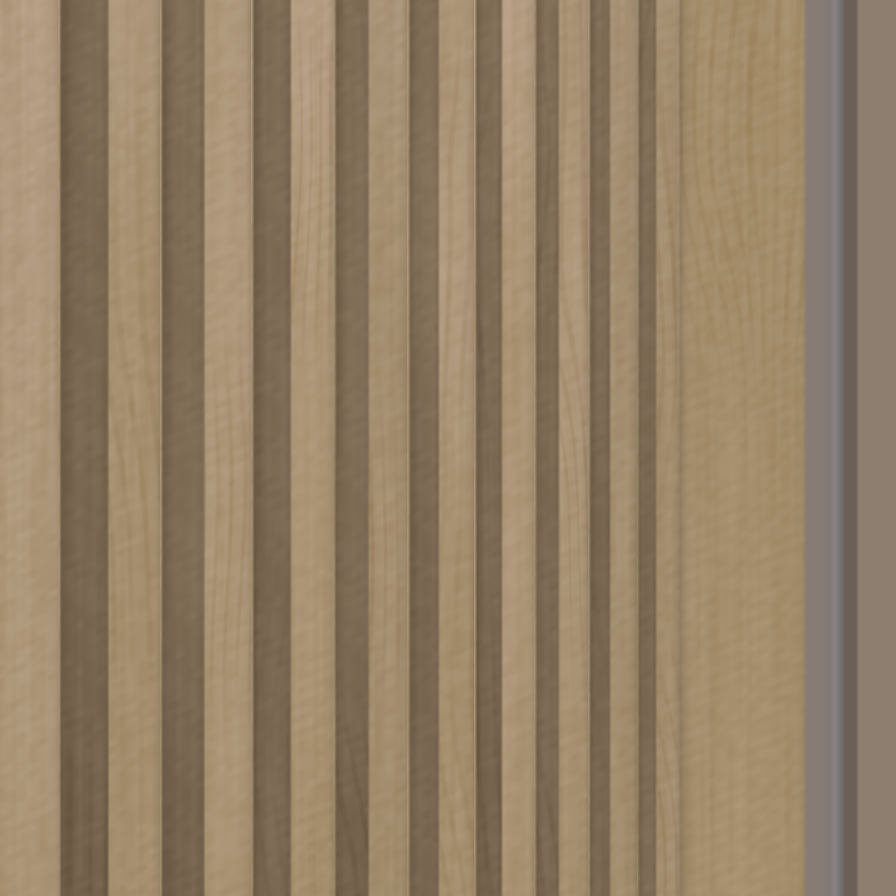
Write a WebGL 2 fragment shader that draws this texture.

```glsl
#version 300 es
precision highp float;

uniform vec2 u_resolution;
out vec4 outColor;

// Layout, in canvas widths
const float FIRST_EDGE = 0.0651;   // right edge of the nearest slat
const float FIRST_PITCH = 0.1133;  // distance to the next right edge
const float SHRINK = 0.9;          // each pitch relative to the one before
const float SLAT_PAIRS = 9.0;
const float GAP_NEAR = 0.48;       // share of the pitch taken by the groove
const float GAP_FAR = 0.43;
const float PANEL_END = 0.899;
const float FRAME_GROOVE = 0.941;
const float FRAME_FACE = 0.957;
const float SOFTNESS = 0.0022;

// Colours
const vec3 SLAT_PALE = vec3(0.695, 0.605, 0.500);
const vec3 SLAT_TAN = vec3(0.635, 0.550, 0.415);
const vec3 GROOVE_LIGHT = vec3(0.520, 0.445, 0.355);
const vec3 GROOVE_DARK = vec3(0.445, 0.375, 0.290);
const vec3 PANEL_WOOD = vec3(0.655, 0.565, 0.430);
const vec3 FRAME_GREY = vec3(0.530, 0.485, 0.460);
const vec3 FRAME_COOL = vec3(0.455, 0.440, 0.445);
const vec3 FRAME_SHADE = vec3(0.420, 0.375, 0.335);
const vec3 FRAME_WARM = vec3(0.555, 0.495, 0.440);
const vec3 GRAIN_TINT = vec3(0.85, 1.0, 1.25);

// Wood
const float STREAKS = 0.050;
const float FLECKS = 0.034;
const float RINGS = 0.030;

float hash(vec2 p) {
    return fract(sin(dot(p, vec2(127.1, 311.7))) * 43758.5453);
}

float noise(vec2 p) {
    vec2 i = floor(p), f = fract(p);
    f = f * f * (3.0 - 2.0 * f);
    return mix(mix(hash(i), hash(i + vec2(1, 0)), f.x),
               mix(hash(i + vec2(0, 1)), hash(i + vec2(1, 1)), f.x), f.y);
}

// Right edge of slat k; fractional k falls inside a pitch
float slatEdge(float k) {
    return FIRST_EDGE + FIRST_PITCH * (1.0 - pow(SHRINK, k)) / (1.0 - SHRINK);
}

// Inverse of slatEdge
float slatIndex(float x) {
    return log(1.0 - (x - FIRST_EDGE) * (1.0 - SHRINK) / FIRST_PITCH) / log(SHRINK);
}

float edgeStep(float edge, float x) {
    float w = max(SOFTNESS, 0.7 / u_resolution.x);
    return smoothstep(edge - w, edge + w, x);
}

// Signed brightness of the grain, different for each board
float woodGrain(vec2 p, float board) {
    vec2 q = p + vec2(board * 3.7, board * 1.9);
    float streak = 0.6 * noise(q * vec2(190.0, 5.0)) + 0.4 * noise(q * vec2(60.0, 2.5)) - 0.5;
    float fleck = noise(vec2(q.x * 85.0, q.y * 130.0 - q.x * 50.0)) - 0.5;
    // Wavy growth rings show on some stretches only
    float bend = noise(q * vec2(10.0, 3.5));
    float ring = sin(q.x * 330.0 + bend * 22.0 + q.y * 9.0);
    float ringArea = smoothstep(0.45, 0.8, noise(vec2(board * 5.3, p.y * 2.6)));
    return STREAKS * streak + FLECKS * fleck - RINGS * ringArea * smoothstep(0.2, 1.0, ring);
}

vec3 slatColor(vec2 p, float board, float toRightEdge) {
    float age = 0.75 - 0.55 * p.y + 0.7 * (noise(vec2(board * 4.1, p.y * 3.0)) - 0.5);
    vec3 c = mix(SLAT_PALE, SLAT_TAN, clamp(age, 0.0, 1.0));
    c *= 0.975 + 0.05 * hash(vec2(board, 8.0));
    c += woodGrain(p, board) * GRAIN_TINT;
    return c * (1.0 - 0.10 * exp(-toRightEdge / 0.004));
}

vec3 grooveColor(vec2 p, float board, float across) {
    float light = smoothstep(0.0, 0.45, across) * (0.50 + 0.35 * p.y);
    light += 0.5 * (noise(vec2(board * 6.3, p.y * 2.5)) - 0.5);
    vec3 c = mix(GROOVE_DARK, GROOVE_LIGHT, clamp(light, 0.0, 1.0));
    c += 0.75 * woodGrain(p, board + 31.0);
    return c * (1.0 - 0.10 * exp(-across * 9.0)) * (1.0 - 0.06 * smoothstep(0.8, 1.0, across));
}

vec3 frameColor(float x) {
    float t = clamp((x - PANEL_END) / (FRAME_GROOVE - PANEL_END), 0.0, 1.0);
    vec3 c = mix(FRAME_GREY, FRAME_COOL, smoothstep(0.35, 1.0, t));
    c += 0.06 * exp(-pow((t - 0.78) / 0.09, 2.0));
    c = mix(c, FRAME_SHADE, edgeStep(FRAME_GROOVE, x));
    return mix(c, FRAME_WARM, edgeStep(FRAME_FACE, x));
}

void main() {
    vec2 p = gl_FragCoord.xy / u_resolution;

    // Slats and grooves, narrowing to the right
    float k = clamp(floor(slatIndex(p.x)), -1.0, SLAT_PAIRS - 1.0);
    float left = slatEdge(k);
    float split = slatEdge(k + mix(GAP_NEAR, GAP_FAR, max(k, 0.0) / SLAT_PAIRS));
    float right = slatEdge(k + 1.0);
    float groove = edgeStep(left + SOFTNESS, p.x) * (1.0 - edgeStep(split, p.x)) * step(0.0, k);
    vec3 color = slatColor(p, k + 1.0, max(right - p.x, 0.0));
    float across = clamp((p.x - left) / (split - left), 0.0, 1.0);
    color = mix(color, grooveColor(p, k, across), groove);

    // Wide flat board with a seam at its left side
    float panelStart = slatEdge(SLAT_PAIRS);
    vec3 panel = PANEL_WOOD + 0.9 * woodGrain(p, 17.0) * GRAIN_TINT;
    panel += 0.03 * (noise(vec2(p.x * 28.0, p.y * 2.0)) - 0.5);
    panel *= 1.0 - 0.16 * exp(-max(p.x - panelStart, 0.0) / 0.006);
    panel *= 1.0 - 0.10 * exp(-max(PANEL_END - p.x, 0.0) / 0.005);
    color = mix(color, panel, edgeStep(panelStart, p.x));

    // Painted frame
    color = mix(color, frameColor(p.x), edgeStep(PANEL_END, p.x));
    outColor = vec4(color, 1.0);
}
```
